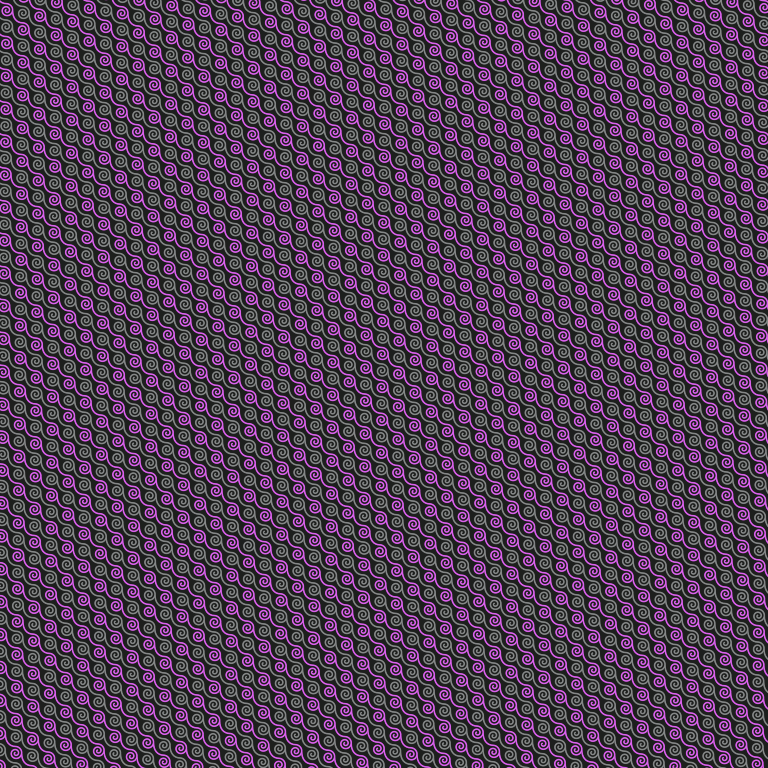
This pattern is drawn by a three.js fragment shader. Its source:

```glsl
// Diagonal chains of running spirals, alternating violet and grey on charcoal.
varying vec2 vUv;

const float TAU = 6.2831853;
const float CELLS = 46.7;               // repeats across and down
const vec2 ANCHOR = vec2(0.3915, 0.664); // centre of one violet spiral
const vec2 STEP_RIGHT = vec2(1.0, -0.17);
const vec2 STEP_DOWN = vec2(-0.01, -1.0);
const float OUTER_RADIUS = 0.41;
const float COIL_GAP = 0.19;
const float COIL_TURNS = 1.85;
const float HALF_LINE = 0.048;

const vec3 CHARCOAL = vec3(0.115, 0.12, 0.115);
const vec3 VIOLET = vec3(0.86, 0.38, 0.93);
const vec3 GREY = vec3(0.52, 0.53, 0.53);

float segmentDistance(vec2 p, vec2 a, vec2 b) {
  vec2 ab = b - a;
  return length(p - a - ab * clamp(dot(p - a, ab) / dot(ab, ab), 0.0, 1.0));
}

vec2 bezier(vec2 a, vec2 b, vec2 c, vec2 d, float t) {
  float s = 1.0 - t;
  return s * s * s * a + 3.0 * s * s * t * b + 3.0 * s * t * t * c + t * t * t * d;
}

// Coil that starts at the top and winds clockwise inward.
float coilDistance(vec2 p, float radius, float gap, float turns) {
  float turn = fract(0.25 - atan(p.y, p.x) / TAU);
  float endAngle = TAU * (0.25 - turns);
  vec2 coilEnd = (radius - gap * turns) * vec2(cos(endAngle), sin(endAngle));
  float d = length(p - coilEnd);
  for (int n = 0; n < 2; n++) {
    float along = turn + float(n);
    if (along <= turns) d = min(d, abs(length(p) - radius + gap * along));
  }
  return d;
}

// Strand from the right side of one coil to the top of the next.
float strandDistance(vec2 p, vec2 next, float radius, float gap) {
  vec2 a = vec2(radius - 0.25 * gap, 0.0);
  vec2 d = next + vec2(0.0, radius);
  vec2 b = a - vec2(0.0, 0.45);
  vec2 c = d - vec2(0.4, 0.0);
  vec2 previous = a;
  float nearest = 10.0;
  for (int k = 1; k <= 8; k++) {
    vec2 current = bezier(a, b, c, d, float(k) / 8.0);
    nearest = min(nearest, segmentDistance(p, previous, current));
    previous = current;
  }
  return nearest;
}

float lineCoverage(float d, float halfWidth, float pixel) {
  float inner = max(d - halfWidth, -halfWidth);
  return 1.0 - smoothstep(-0.6 * pixel, 0.6 * pixel, inner);
}

// Nearest violet (x) and grey (y) line, over the surrounding cells.
vec2 chainDistances(vec2 p) {
  float row = (-p.y - 0.17 * p.x) / 1.0017;
  vec2 home = floor(vec2(p.x + 0.01 * row, row) + 0.5);
  vec2 nearest = vec2(10.0);
  for (int y = -1; y <= 1; y++) {
    for (int x = -1; x <= 1; x++) {
      vec2 cell = home + vec2(float(x), float(y));
      vec2 local = p - cell.x * STEP_RIGHT - cell.y * STEP_DOWN;
      float d = min(coilDistance(local, OUTER_RADIUS, COIL_GAP, COIL_TURNS),
                    strandDistance(local, STEP_RIGHT + STEP_DOWN, OUTER_RADIUS, COIL_GAP));
      if (mod(cell.x - cell.y, 2.0) < 0.5) nearest.x = min(nearest.x, d);
      else nearest.y = min(nearest.y, d);
    }
  }
  return nearest;
}

void main() {
  vec2 p = (vUv - ANCHOR) * CELLS;
  float pixel = max(fwidth(p.x), 0.0001);
  vec2 d = chainDistances(p);
  vec3 color = mix(CHARCOAL, GREY, lineCoverage(d.y, HALF_LINE, pixel));
  color = mix(color, VIOLET, lineCoverage(d.x, HALF_LINE, pixel));
  gl_FragColor = vec4(color, 1.0);
}
```
